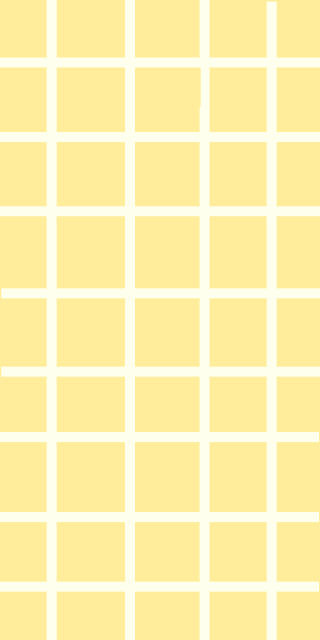
Write a Shadertoy shader that draws this pattern.

```glsl
const vec3 TILE_COLOUR = vec3(1.0, 0.93, 0.61);
const vec3 LINE_COLOUR = vec3(1.0, 1.0, 0.93);
const float HALF_WIDTH = 0.0156;    // half a line, canvas width = 1
const float OVERSHOOT = 0.1;        // lines run past the canvas edge
const float LEFT_GAP = 0.004;       // rows that start short
const float RIGHT_GAP = 0.003;      // rows that end short
const float TOP_GAP = 0.005;        // last column stops short
const float NICK_DEPTH = 0.0035;    // thinner stretch of a column
const vec2 NICK_SPAN = vec2(1.667, 1.789);

// Uneven, hand-placed spacing: left to right and bottom to top
const int COLUMNS = 4;
const int ROWS = 8;
const float COLUMN_X[COLUMNS] = float[](0.1615, 0.4063, 0.6393, 0.8490);
const float ROW_Y[ROWS] = float[](0.1667, 0.3841, 0.6341, 0.8385,
                                  1.0833, 1.3398, 1.5716, 1.8047);

// Signed distance to the box between two corners
float boxDistance(vec2 p, vec2 low, vec2 high) {
    vec2 d = max(low - p, p - high);
    return length(max(d, 0.0)) + min(max(d.x, d.y), 0.0);
}

float columnDistance(vec2 p, int i) {
    float top = i == COLUMNS - 1 ? 2.0 - TOP_GAP : 2.0 + OVERSHOOT;
    bool nicked = i == 2 && p.y > NICK_SPAN.x && p.y < NICK_SPAN.y;
    float left = COLUMN_X[i] - HALF_WIDTH + (nicked ? NICK_DEPTH : 0.0);
    return boxDistance(p, vec2(left, -OVERSHOOT),
                       vec2(COLUMN_X[i] + HALF_WIDTH, top));
}

float rowDistance(vec2 p, int i) {
    float left = i == 3 || i == 4 ? LEFT_GAP : -OVERSHOOT;
    float right = i < 3 ? 1.0 - RIGHT_GAP : 1.0 + OVERSHOOT;
    return boxDistance(p, vec2(left, ROW_Y[i] - HALF_WIDTH),
                       vec2(right, ROW_Y[i] + HALF_WIDTH));
}

void mainImage(out vec4 fragColor, in vec2 fragCoord) {
    vec2 p = fragCoord / iResolution.x;
    float pixel = 1.0 / iResolution.x;

    // Union of all grid lines
    float d = 1.0;
    for (int i = 0; i < COLUMNS; i++) d = min(d, columnDistance(p, i));
    for (int i = 0; i < ROWS; i++) d = min(d, rowDistance(p, i));

    // Antialiased coverage
    float line = clamp(0.5 - d / pixel, 0.0, 1.0);
    fragColor = vec4(mix(TILE_COLOUR, LINE_COLOUR, line), 1.0);
}
```
